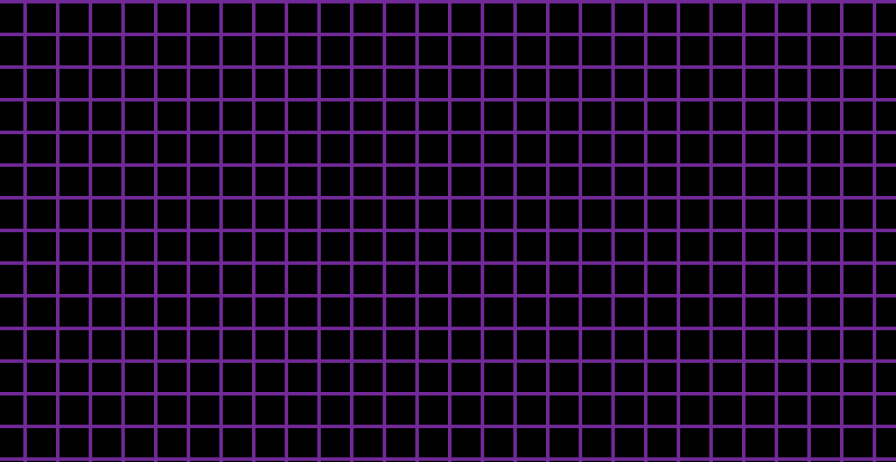
A WebGL 1 fragment shader for this pattern:

```glsl
precision highp float;

// Square grid of thin purple lines on black, with even spacing and no wear.
// Each axis repeats a distance to its nearest line; box-filtered coverage
// smooths the edges, and the two line sets are merged as a union.

uniform vec2 u_resolution;

const float CELLS_ACROSS = 27.4286;            // grid cells per canvas width
const float LINE_WIDTH = 0.107;                // in cells
const vec2 GRID_OFFSET = vec2(0.768, 0.0893);  // first line centres, in cells
const vec3 BACKGROUND = vec3(0.0);
const vec3 LINE_COLOR = vec3(0.45, 0.16, 0.60);

// Distance on each axis to the nearest line centre, in cells.
vec2 lineDistance(vec2 p, vec2 offset) {
  return abs(fract(p - offset + 0.5) - 0.5);
}

// Share of a pixel covered by a line on each axis.
vec2 lineCoverage(vec2 dist, float width, float pixel) {
  vec2 low = max(dist - 0.5 * pixel, vec2(-0.5 * width));
  vec2 high = min(dist + 0.5 * pixel, vec2(0.5 * width));
  return clamp((high - low) / pixel, 0.0, 1.0);
}

void main() {
  // Square cells, scaled from the canvas width.
  float pixel = CELLS_ACROSS / u_resolution.x;
  vec2 p = gl_FragCoord.xy * pixel;

  vec2 coverage = lineCoverage(lineDistance(p, GRID_OFFSET), LINE_WIDTH, pixel);
  float grid = 1.0 - (1.0 - coverage.x) * (1.0 - coverage.y);

  gl_FragColor = vec4(mix(BACKGROUND, LINE_COLOR, grid), 1.0);
}
```
